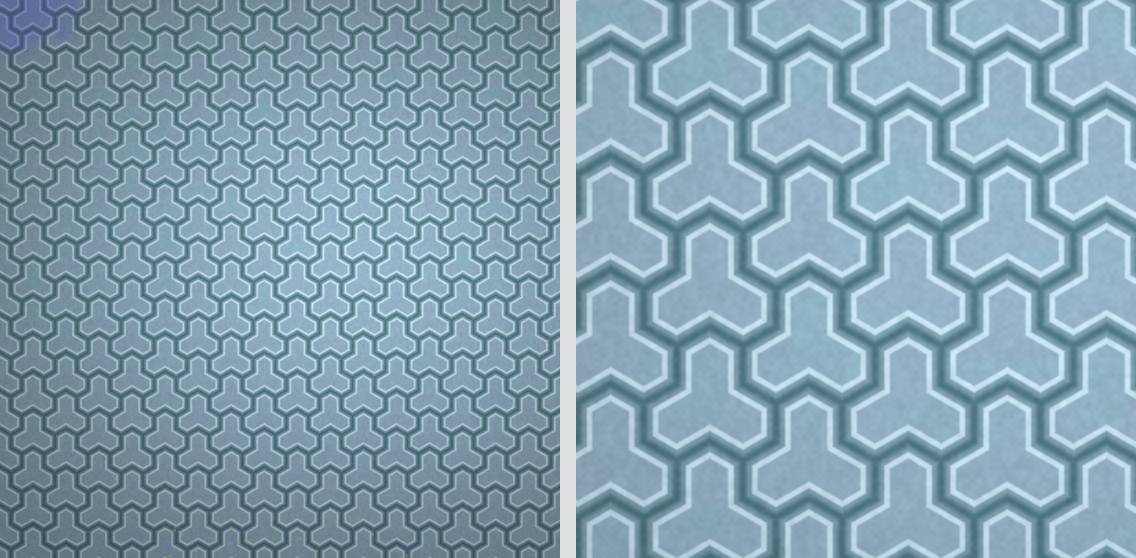
Left: the whole. Right: its middle third, enlarged.
A WebGL 2 fragment shader for this pattern:

```glsl
#version 300 es
precision highp float;

uniform vec2 u_resolution;
out vec4 fragColor;

const float ROOT3 = 1.7320508;
const float PITCH = 0.06816;              // vertical repeat, in canvas widths
const vec2 LATTICE_ORIGIN = vec2(-0.0002, 0.5947);

const vec3 GROOVE = vec3(0.30, 0.45, 0.49);
const vec3 BEVEL = vec3(0.47, 0.60, 0.66);
const vec3 OUTLINE = vec3(0.77, 0.87, 0.93);
const vec3 FILL = vec3(0.555, 0.665, 0.74);
const vec3 TEAL = vec3(0.52, 0.69, 0.74);
const vec3 VIOLET = vec3(0.39, 0.46, 0.68);
const vec3 OLIVE = vec3(0.52, 0.60, 0.38);

float hash(vec2 p) {
    vec3 q = fract(p.xyx * 0.1031);
    q += dot(q, q.yzx + 33.33);
    return fract((q.x + q.y) * q.z);
}

float noise(vec2 p) {
    vec2 i = floor(p), f = fract(p);
    f = f * f * (3.0 - 2.0 * f);
    float low = mix(hash(i), hash(i + vec2(1.0, 0.0)), f.x);
    float high = mix(hash(i + vec2(0.0, 1.0)), hash(i + 1.0), f.x);
    return mix(low, high, f.y);
}

// Three-armed tile made of three hexagons of circumradius r
float tripod(vec2 p, float r) {
    vec2 mirror = vec2(0.5, -0.5 * ROOT3);
    p.x = abs(p.x);
    p -= 2.0 * max(dot(p, mirror), 0.0) * mirror;
    p.x = abs(p.x);
    float side = p.x - 0.5 * ROOT3 * r;
    float tip = dot(p, vec2(0.5, 0.5 * ROOT3)) - ROOT3 * r;
    return max(side, tip);
}

// Distance to the tile that covers p, on a triangular lattice
float tiling(vec2 p, float pitch) {
    float column = round(p.x / (0.5 * ROOT3 * pitch));
    float row = round(p.y / pitch - 0.5 * column);
    float d = 1e3;
    for (int i = -1; i <= 1; i++) {
        for (int j = -1; j <= 1; j++) {
            vec2 id = vec2(column, row) + vec2(i, j);
            vec2 center = pitch * vec2(0.5 * ROOT3 * id.x, id.y + 0.5 * id.x);
            d = min(d, tripod(p - center, pitch / 3.0));
        }
    }
    return d;
}

// Groove, bevel, pale outline and flat fill, from edge to axis
vec3 tileColor(float depth, float blur, vec3 fill) {
    vec3 col = mix(GROOVE, BEVEL, smoothstep(0.03 - blur, 0.20 + blur, depth));
    col = mix(col, fill, smoothstep(0.34 - blur, 0.38 + blur, depth));
    float line = 1.0 - smoothstep(0.05 - blur, 0.12 + blur, abs(depth - 0.36));
    return mix(col, OUTLINE, 0.92 * line);
}

float lighting(vec2 uv) {
    vec2 e = (uv - vec2(0.62, 0.55)) / vec2(0.62, 0.50);
    return 0.62 + 0.45 * exp(-dot(e, e));
}

void main() {
    vec2 uv = gl_FragCoord.xy / u_resolution.x;
    float top = u_resolution.y / u_resolution.x;
    float armHalfWidth = PITCH / (2.0 * ROOT3);

    // Tiles
    float depth = -tiling(uv - LATTICE_ORIGIN, PITCH) / armHalfWidth;
    float blur = 0.5 / (u_resolution.x * armHalfWidth);
    float blotch = noise(uv * 34.0);
    vec3 fill = mix(FILL, TEAL, 0.6 * smoothstep(0.45, 0.85, blotch) * smoothstep(0.1, 0.6, uv.y));
    vec3 col = tileColor(depth, blur, fill);

    // Uneven light and fine grain
    col *= lighting(uv);
    col *= 1.0 + 0.05 * (noise(uv * vec2(260.0, 170.0)) - 0.5);
    col += 0.03 * (noise(uv * 420.0) - 0.5);

    // Cooler grooves towards the bottom
    col.g -= 0.02 * smoothstep(0.4, 0.0, uv.y) * (1.0 - smoothstep(0.0, 0.3, depth));

    // Violet stain in the upper left corner
    vec2 corner = vec2(uv.x, top - uv.y) / vec2(0.16, 0.11);
    float stain = 1.0 - smoothstep(0.65, 1.05, length(corner) + 0.35 * (noise(uv * 45.0) - 0.5));
    col = mix(col, VIOLET * (0.35 + dot(col, vec3(0.4))), 0.75 * stain);

    // Sparse olive flecks near the lower edge
    vec2 fleckCell = uv * 130.0;
    float chosen = step(0.965, hash(floor(fleckCell)));
    float fleck = chosen * (1.0 - smoothstep(0.2, 0.5, length(fract(fleckCell) - 0.5)));
    float zone = smoothstep(0.12, 0.02, uv.y) * smoothstep(0.17, 0.22, uv.x) * smoothstep(0.80, 0.72, uv.x);
    col = mix(col, OLIVE, 0.6 * fleck * zone);

    fragColor = vec4(clamp(col, 0.0, 1.0), 1.0);
}
```
